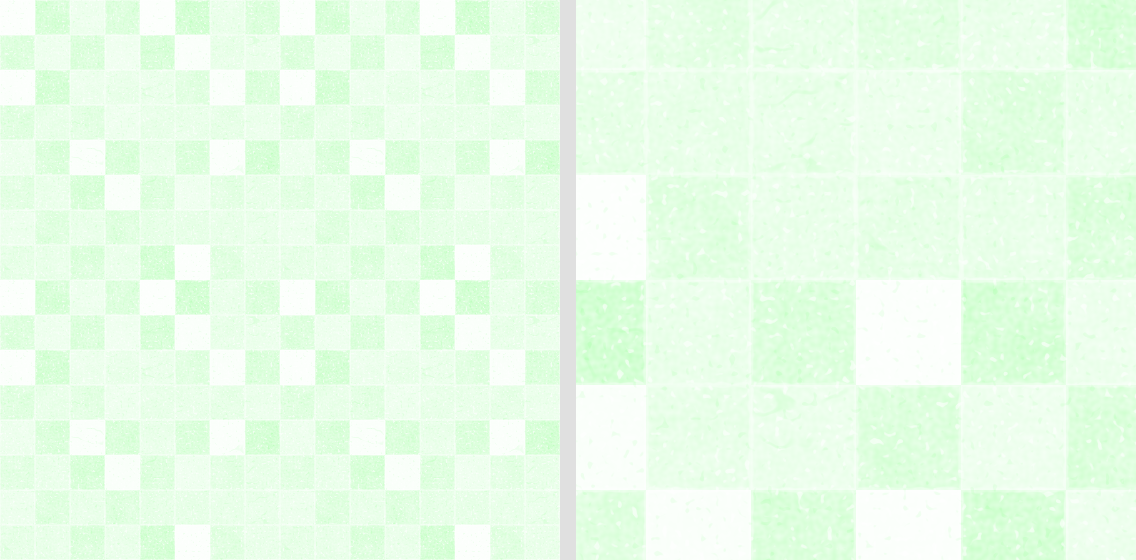
Left: the whole. Right: its middle third, enlarged.
A WebGL 1 fragment shader for this pattern:

```glsl
precision highp float;
// Worn pale green checks: 16 by 16 square tiles in uneven tints, with grain, specks and cracks.
uniform vec2 u_resolution;

const float TILES = 16.0;  // tiles across the canvas
const float PERIOD = 8.0;  // tiles before the layout repeats

float hash(vec2 p, float seed) {
  vec3 q = fract(vec3(p.xyx + seed * 7.31) * vec3(0.1031, 0.1030, 0.0973));
  q += dot(q, q.yzx + 33.33);
  return fract((q.x + q.y) * q.z);
}

float latticeGradient(vec2 corner, vec2 offset, vec2 wrap, float seed) {
  float angle = 6.2832 * hash(mod(corner, wrap), seed);
  return dot(vec2(cos(angle), sin(angle)), offset);
}

// Gradient noise that wraps with the tile layout; freq is whole cells per tile.
float noise(vec2 p, vec2 freq, float seed) {
  vec2 wrap = PERIOD * freq;
  p *= freq;
  vec2 i = floor(p), f = p - i;
  vec2 s = f * f * f * (f * (f * 6.0 - 15.0) + 10.0);
  vec2 e = vec2(1.0, 0.0);
  float low = mix(latticeGradient(i, f, wrap, seed),
                  latticeGradient(i + e.xy, f - e.xy, wrap, seed), s.x);
  float high = mix(latticeGradient(i + e.yx, f - e.yx, wrap, seed),
                   latticeGradient(i + e.xx, f - e.xx, wrap, seed), s.x);
  return mix(low, high, s.y);
}

// Green strength of one tile. Tiles form light and dark pairs in a checker;
// shuffled triangular numbers give each pair its own contrast from 0 to 1.
float tileTint(vec2 tile) {
  tile = mod(tile, PERIOD);
  float pair = 4.0 * tile.y + mod(floor(tile.x * 0.5 + 0.25) + 2.0, 4.0);
  float contrast = mod(13.0 * floor(pair * (pair + 1.0) * 0.5 + 0.25) + 31.0, 32.0) / 31.0;
  float jitter = hash(tile, 3.0) - 0.5;
  float light = contrast > 0.73 ? 0.014 + 0.016 * jitter : 0.082 - 0.02 * contrast + 0.03 * jitter;
  float dark = 0.084 + 0.075 * contrast + 0.03 * jitter;
  return mod(tile.x + tile.y, 2.0) < 0.5 ? dark : light;
}

// Tile tint with boundaries smoothed over about one pixel.
float smoothTint(vec2 p, vec2 pixel) {
  vec2 i = floor(p - 0.5);
  vec2 s = smoothstep(0.5 - 0.5 * pixel, 0.5 + 0.5 * pixel, fract(p - 0.5));
  return mix(mix(tileTint(i), tileTint(i + vec2(1.0, 0.0)), s.x),
             mix(tileTint(i + vec2(0.0, 1.0)), tileTint(i + 1.0), s.x), s.y);
}

void main() {
  vec2 p = gl_FragCoord.xy / u_resolution * TILES;
  vec2 pixel = TILES / u_resolution;
  float green = smoothTint(p, pixel);

  // Soft blotches, faint woven fibres and fine grain
  float blotch = noise(p, vec2(2.0), 1.0) + 0.6 * noise(p, vec2(5.0), 2.0);
  float fibre = noise(p, vec2(2.0, 13.0), 4.0) + noise(p, vec2(13.0, 2.0), 5.0);
  float grain = noise(p, vec2(17.0), 6.0);
  green *= 1.0 + 0.24 * blotch + 0.1 * fibre + 0.42 * grain;

  // Thin faded tile borders, worn unevenly
  vec2 border = 0.5 - abs(fract(p) - 0.5);
  float edge = min(border.x, border.y) + 0.025 * noise(p, vec2(9.0), 7.0);
  float fade = 1.0 - smoothstep(0.01, 0.03 + pixel.x * 0.3, edge);
  green *= 1.0 - fade * (0.38 + 0.35 * noise(p, vec2(2.0), 14.0));

  // Rubbed pale specks and scattered green ones
  float patchy = noise(p, vec2(3.0), 8.0);
  float rubbed = smoothstep(0.28, 0.5, noise(p, vec2(14.0), 9.0) + 0.25 * patchy);
  float dots = smoothstep(0.32, 0.52, noise(p, vec2(14.0), 10.0) - 0.25 * patchy);
  green = green * (1.0 - 0.6 * rubbed) + 0.05 * dots;

  // Thin wandering cracks in a few tiles
  float cracked = step(0.88, hash(mod(floor(p), PERIOD), 11.0));
  float path = noise(p, vec2(1.0, 2.0), 12.0) + 0.12 * noise(p, vec2(6.0), 13.0);
  float crack = 1.0 - smoothstep(0.01, 0.05, abs(path));
  crack *= cracked * smoothstep(-0.2, 0.15, patchy) * smoothstep(0.0, 0.08, min(border.x, border.y));
  green += 0.05 * crack;

  float redBlue = 1.0 - clamp(green, 0.0, 0.25);
  gl_FragColor = vec4(redBlue, 1.0, redBlue, 1.0);
}
```
